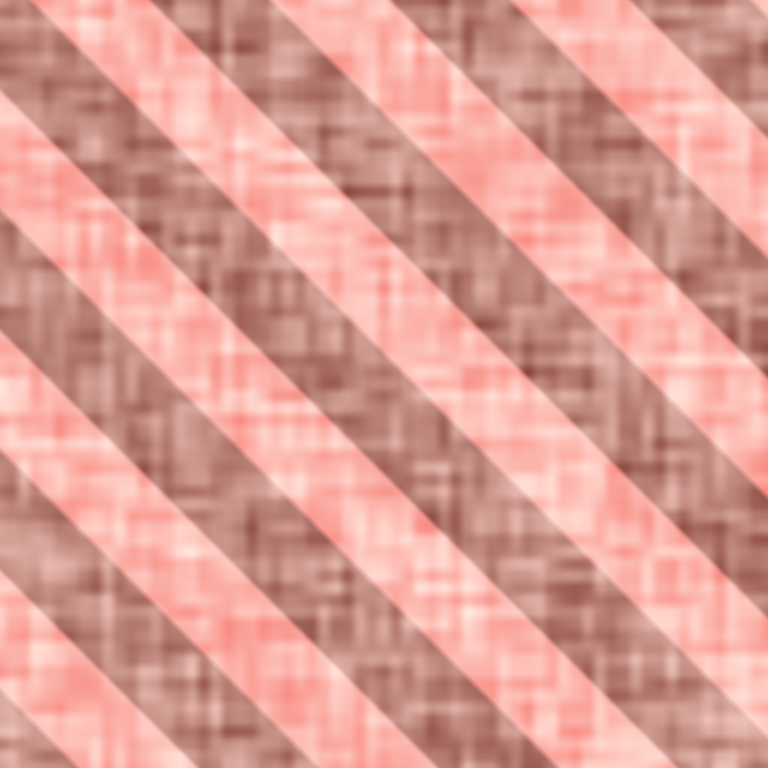
A WebGL 2 fragment shader for this pattern:

```glsl
#version 300 es
precision highp float;

uniform vec2 u_resolution;
out vec4 fragColor;

const float STRIPE_PERIOD = 0.3125;   // measured along x or y
const float STRIPE_START = 0.1016;
const float EDGE_SOFTNESS = 0.006;
const vec2 THREAD_CELLS = vec2(64.0, 16.0);   // across, along a thread

const vec3 PINK = vec3(0.99, 0.727, 0.693);
const vec3 PINK_VARIATION = vec3(0.006, 0.06, 0.06);
const vec3 BROWN = vec3(0.747, 0.53, 0.49);
const vec3 BROWN_VARIATION = vec3(0.06, 0.073, 0.073);

float hash(vec2 p) {
    return fract(sin(dot(p, vec2(127.1, 311.7))) * 43758.5453);
}

float valueNoise(vec2 p) {
    vec2 cell = floor(p);
    vec2 blend = smoothstep(0.0, 1.0, fract(p));
    float low = mix(hash(cell), hash(cell + vec2(1.0, 0.0)), blend.x);
    float high = mix(hash(cell + vec2(0.0, 1.0)), hash(cell + vec2(1.0)), blend.x);
    return mix(low, high, blend.y);
}

// Crossed threads, centred on zero with roughly unit deviation
float weave(vec2 uv, vec2 cells) {
    float vertical = valueNoise(uv * cells + 17.0);
    float horizontal = valueNoise(uv.yx * cells + vec2(91.0, 53.0));
    return (vertical + horizontal - 1.0) * 3.3;
}

// Coverage of the first half of each period
float stripe(float position, float period, float softness) {
    float phase = fract(position / period);
    float edgeDistance = (0.25 - abs(phase - 0.25 - step(0.75, phase))) * period;
    return smoothstep(-softness, softness, edgeDistance);
}

void main() {
    vec2 uv = gl_FragCoord.xy / u_resolution;
    float position = uv.x + uv.y - STRIPE_START;
    float softness = max(EDGE_SOFTNESS, 1.5 / min(u_resolution.x, u_resolution.y));
    float pinkMask = stripe(position, STRIPE_PERIOD, softness);

    // Brown bands are slightly darker toward their lower left edge
    float bandShade = (fract(position / STRIPE_PERIOD) - 0.75) * 1.4;
    float thread = weave(uv, THREAD_CELLS);
    vec3 pinkCloth = PINK + PINK_VARIATION * thread;
    vec3 brownCloth = BROWN + BROWN_VARIATION * (thread + bandShade);

    vec3 color = mix(brownCloth, pinkCloth, pinkMask);
    fragColor = vec4(clamp(color, 0.0, 1.0), 1.0);
}
```
